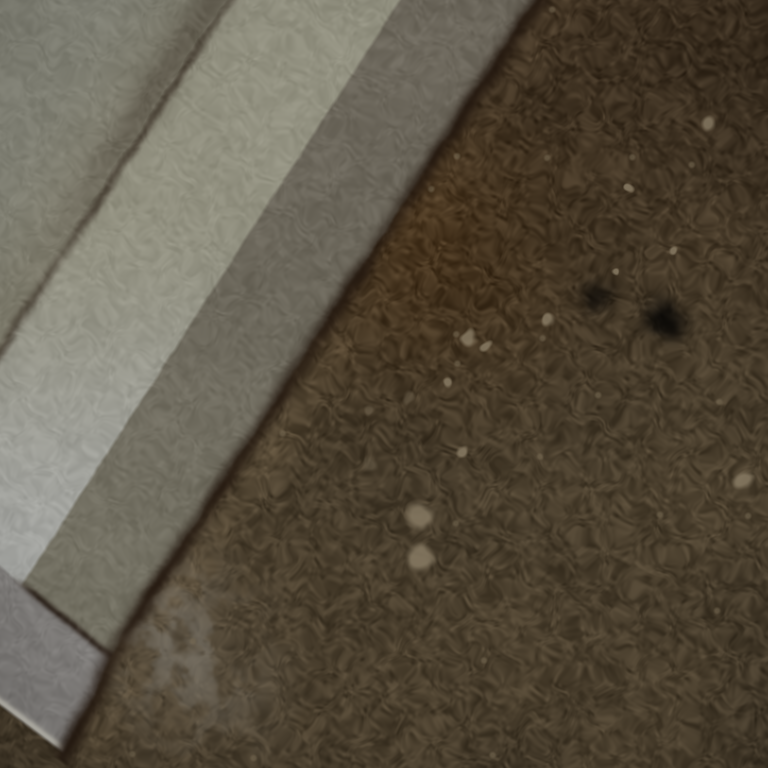
Give the GLSL for this texture, as a Shadertoy shader.

```glsl
float hash(vec2 p) {
    p = fract(p * vec2(0.1031, 0.1137));
    p += dot(p, p.yx + 33.33);
    return fract((p.x + p.y) * p.x * 17.3);
}

float noise(vec2 p) {
    vec2 i = floor(p), f = fract(p);
    f = f * f * (3.0 - 2.0 * f);
    return mix(mix(hash(i), hash(i + vec2(1, 0)), f.x),
               mix(hash(i + vec2(0, 1)), hash(i + vec2(1, 1)), f.x), f.y);
}

float fbm(vec2 p) {
    float sum = 0.0, amp = 0.5;
    for (int i = 0; i < 4; i++) {
        sum += amp * noise(p);
        p = mat2(1.6, 1.2, -1.2, 1.6) * p + 7.1;
        amp *= 0.5;
    }
    return sum / 0.94;
}

float above(float d) { return smoothstep(-0.003, 0.003, d); }

float glow(vec2 p, vec2 center, float radius) {
    vec2 q = (p - center) / radius;
    return exp(-dot(q, q));
}

// Short winding ridges, centred on zero
float grain(vec2 p) {
    vec2 warp = vec2(noise(p * 45.0), noise(p * 45.0 + 31.0)) - 0.5;
    vec2 q = mat2(0.8, 0.6, -0.6, 0.8) * (p + warp * 0.018);
    return noise(q * vec2(95, 170)) + 0.6 * noise(q * vec2(210, 150) + 9.0) - 0.8;
}

const vec3 pebbles[15] = vec3[15](
    vec3(.547, .329, .020), vec3(.547, .273, .020), vec3(.611, .560, .011),
    vec3(.714, .583, .011), vec3(.924, .837, .011), vec3(.969, .375, .014),
    vec3(.600, .413, .009), vec3(.582, .500, .007), vec3(.531, .484, .009),
    vec3(.482, .464, .008), vec3(.876, .676, .007), vec3(.482, .395, .011),
    vec3(.800, .647, .006), vec3(.632, .550, .007), vec3(.818, .753, .006));

vec3 ground(vec2 p, float edge) {
    vec3 col = mix(vec3(.285, .242, .175), vec3(.235, .185, .125), smoothstep(0.35, 1.0, p.y));
    col = mix(col, vec3(.25, .175, .09), 0.75 * glow(p, vec2(.56, .68), 0.17));
    col *= 0.9 + 0.2 * fbm(p * 9.0);
    col += vec3(.11, .10, .085) * grain(p);

    // Worn band beside the kerb
    col += vec3(.08, .07, .055) * exp(-pow((edge - 0.035) / 0.02, 2.0)) * fbm(p * 22.0);

    // Pale streaky residue
    vec2 s = mat2(.84, -.54, .54, .84) * (p - vec2(.235, .155));
    float patchMask = exp(-pow(s.x / 0.085, 2.0) - pow(s.y / 0.12, 2.0));
    float streak = 1.0 - abs(2.0 * fbm(p * 17.0 + 3.0) - 1.0) * 3.0;
    float residue = patchMask * (0.3 + 0.7 * smoothstep(0.1, 0.9, streak));
    col = mix(col, vec3(.49, .47, .43), 0.72 * residue);

    // Larger pebbles
    vec2 wobble = 0.008 * (vec2(noise(p * 70.0), noise(p * 70.0 + 17.0)) - 0.5);
    for (int i = 0; i < 15; i++) {
        vec3 stone = pebbles[i];
        float d = length(p + wobble - stone.xy) / stone.z;
        float tone = i > 7 && i < 12 && i != 10 ? 0.35 : 0.85;
        col = mix(col, vec3(.53, .48, .39), tone * (1.0 - smoothstep(0.45, 1.15, d)));
    }

    // Scattered small specks
    vec2 cell = floor(p * 26.0);
    vec2 offset = 0.25 + 0.5 * vec2(hash(cell + 5.0), hash(cell + 23.0));
    float speck = 1.0 - smoothstep(0.04, 0.16, length(fract(p * 26.0) - offset));
    col = mix(col, vec3(.46, .41, .32), 0.6 * speck * step(0.94, hash(cell + 71.0)));

    // Two pits
    col *= 1.0 - 0.6 * glow(p + wobble, vec2(.777, .613), 0.019);
    col *= 1.0 - 0.72 * glow(p + wobble, vec2(.862, .587), 0.022);
    col *= 1.0 - 0.65 * glow(p + wobble, vec2(.876, .575), 0.018);
    return col;
}

void mainImage(out vec4 fragColor, in vec2 fragCoord) {
    vec2 p = fragCoord / iResolution.xy;
    float ragged = 0.008 * (fbm(p * 40.0) - 0.5);

    // Signed distances to the main lines
    float kerb = (p.x - max(.047 + .65 * p.y, .073 + .5 * p.y)) * 0.84 + ragged;
    float ridge = (p.x + .125 - .646 * p.y) * 0.84 + ragged * 0.4;
    float joint = (p.x + .357 - .657 * p.y) * 0.835 + ragged;
    float crack = (p.y - .262 + .8 * p.x) * 0.78 + ragged * 0.4;
    float base = (p.y - .082 + .753 * p.x) * 0.8;

    // Slab, kerb top, kerb face and end block
    vec3 slab = mix(vec3(.53, .53, .48), vec3(.49, .48, .42), smoothstep(-0.15, 0.0, joint));
    vec3 top = mix(vec3(.64, .645, .63), vec3(.57, .565, .50), smoothstep(0.25, 0.75, p.y));
    vec3 face = mix(vec3(.45, .44, .385), vec3(.42, .40, .355), smoothstep(0.1, 0.9, p.y));
    vec3 stone = mix(slab, top, above(joint));
    float seam = exp(-pow(joint / 0.007, 2.0)) * (0.45 + 0.5 * noise(p * 12.0));
    float stain = exp(-pow((joint + 0.018) / 0.022, 2.0)) * smoothstep(0.6, 0.9, p.y);
    stone = mix(stone, vec3(.21, .17, .13), max(0.85 * seam, 0.35 * stain));
    stone = mix(stone, face, above(ridge));
    stone = mix(vec3(.50, .49, .48), stone, above(crack));
    float crackDepth = exp(-pow(crack / 0.005, 2.0)) * smoothstep(0.01, 0.05, p.x);
    stone = mix(stone, vec3(.17, .13, .10), 0.85 * crackDepth);
    stone += 0.055 * grain(p) + 0.04 * (fbm(p * 14.0) - 0.5);
    stone = mix(stone, vec3(.76, .75, .71), 0.85 * exp(-pow((base - 0.004) / 0.005, 2.0)));

    // Join at the soil with a dirty shadow
    float solid = above(-kerb) * above(base);
    vec3 col = mix(ground(p, kerb), stone, solid);
    float shadow = exp(-pow((kerb - 0.002) / 0.011, 2.0)) * above(base + 0.01);
    col = mix(col, vec3(.14, .095, .06), shadow * (0.55 + 0.4 * noise(p * 25.0)));

    // Gentle corner falloff
    col *= 1.0 - 0.14 * smoothstep(0.45, 0.75, length(p - 0.5));
    fragColor = vec4(clamp(col, 0.0, 1.0), 1.0);
}
```
